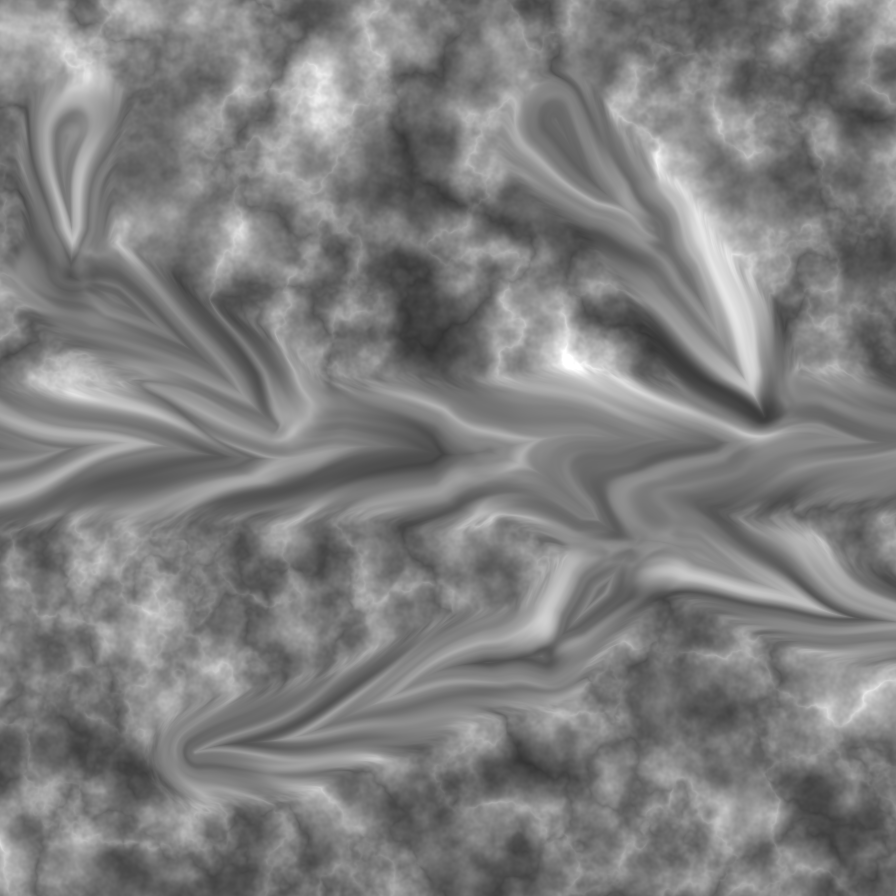
This texture is drawn by a WebGL 2 fragment shader. Its source:

```glsl
#version 300 es
precision highp float;

uniform vec2 u_resolution;
out vec4 fragColor;

// Integer lattice hash to a unit gradient
vec2 gradient(vec2 cell) {
    uvec2 h = uvec2(ivec2(cell) + 4096);
    h = h * 1664525u + 1013904223u;
    h.x += h.y * 1664525u;
    h.y += h.x * 1664525u;
    h ^= h >> 16u;
    h.x += h.y * 1664525u;
    h.y += h.x * 1664525u;
    h ^= h >> 16u;
    return normalize(vec2(h & 65535u) - 32767.3);
}

float gradientNoise(vec2 p) {
    vec2 cell = floor(p);
    vec2 f = p - cell;
    vec2 u = f * f * f * (f * (f * 6.0 - 15.0) + 10.0);
    vec2 e = vec2(1.0, 0.0);
    float bottom = mix(dot(gradient(cell), f),
                       dot(gradient(cell + e.xy), f - e.xy), u.x);
    float top = mix(dot(gradient(cell + e.yx), f - e.yx),
                    dot(gradient(cell + e.xx), f - e.xx), u.x);
    return mix(bottom, top, u.y);
}

// Fractal sum, with the fine octaves faded where calm
float fractalNoise(vec2 p, float calm) {
    float amplitude = 1.0;
    float sum = 0.0;
    for (int i = 0; i < 6; i++) {
        sum += amplitude * gradientNoise(p);
        p = mat2(1.6, 1.2, -1.2, 1.6) * p + 17.3;
        amplitude *= mix(0.53, 0.3, calm);
    }
    return sum;
}

// Valley along the zero contour
float crease(float n, float calm) {
    return pow(n * n + 0.0002 + 0.003 * calm, 0.35);
}

// Flow along a segment: direction times squared strength, then strength
vec3 stream(vec2 p, vec2 a, vec2 b, float width) {
    vec2 ab = b - a;
    float along = clamp(dot(p - a, ab) / dot(ab, ab), 0.0, 1.0);
    float strength = pow(max(0.0, 1.0 - length(p - a - ab * along) / width), 1.5);
    return vec3(normalize(ab) * strength, 1.0) * strength;
}

vec3 streamNetwork(vec2 p) {
    vec2 fork = vec2(0.71, 0.4);
    vec3 flow = stream(p, vec2(-0.2, 0.49), vec2(1.2, 0.51), 0.085);
    flow += stream(p, vec2(0.085, 0.86), vec2(0.07, 0.7), 0.06);
    flow += stream(p, vec2(0.07, 0.7), vec2(0.32, 0.53), 0.065);
    flow += stream(p, vec2(0.62, 0.86), vec2(0.73, 0.74), 0.06);
    flow += stream(p, vec2(0.73, 0.74), vec2(0.86, 0.53), 0.065);
    flow += stream(p, vec2(0.55, 0.5), fork, 0.065);
    flow += stream(p, fork, vec2(1.1, 0.28), 0.065);
    flow += stream(p, fork, vec2(0.6, 0.27), 0.06);
    flow += stream(p, vec2(0.6, 0.27), vec2(0.22, 0.15), 0.065);
    return flow;
}

void main() {
    vec2 p = gl_FragCoord.xy / u_resolution;

    // Streams with wavering banks
    vec2 waver = vec2(gradientNoise(p * 7.0 + 31.0), gradientNoise(p * 7.0 + 57.0));
    vec3 flow = streamNetwork(p + 0.03 * waver);
    float calm = smoothstep(0.0, 0.25, flow.z);
    p -= 0.22 * flow.xy / max(flow.z, 0.0001);

    // Dark veins, bright filaments and broad patches
    float veins = crease(fractalNoise(p * 5.0 + 3.7, calm), calm);
    float filaments = crease(fractalNoise(p * 6.5 + 71.4, calm), calm);
    float patches = gradientNoise(p * 6.0 + 138.7);
    float s = 0.52 * veins - 0.45 * filaments + 0.2 * patches - 0.02;

    // Grey tone, with highlights stretched
    float tone = 0.49 + s + 0.7 * s * s;
    fragColor = vec4(vec3(clamp(tone, 0.0, 1.0)), 1.0);
}
```
